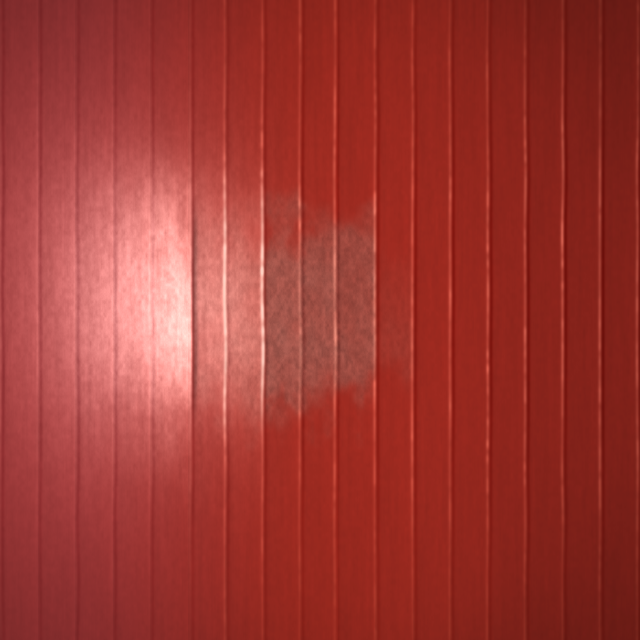
This texture is drawn by a WebGL 2 fragment shader. Its source:

```glsl
#version 300 es
precision highp float;
// Draws a ribbed red plastic sheet with a soft pink glare and a scuffed grey patch.

uniform vec2 u_resolution;
out vec4 fragColor;

const float RIB_PITCH = 0.0586;
const vec3 RED_LEFT = vec3(0.615, 0.205, 0.205);
const vec3 RED_MID = vec3(0.625, 0.165, 0.125);
const vec3 RED_RIGHT = vec3(0.505, 0.130, 0.100);
const vec3 SCUFF_GREY = vec3(0.600, 0.335, 0.295);
const vec3 GLARE_PINK = vec3(0.92, 1.00, 0.97);
const vec3 WARM_WHITE = vec3(1.00, 0.84, 0.78);

float hash(vec2 p) {
    vec3 q = fract(vec3(p.xyx) * 0.1031);
    q += dot(q, q.yzx + 33.33);
    return fract((q.x + q.y) * q.z);
}

float noise(vec2 p) {
    vec2 i = floor(p), f = fract(p);
    f = f * f * (3.0 - 2.0 * f);
    float low = mix(hash(i), hash(i + vec2(1, 0)), f.x);
    float high = mix(hash(i + vec2(0, 1)), hash(i + vec2(1, 1)), f.x);
    return mix(low, high, f.y);
}

float fbm(vec2 p) {
    float sum = 0.0, amp = 0.5;
    for (int i = 0; i < 4; i++) {
        sum += amp * noise(p);
        p = p * 2.03 + 17.1;
        amp *= 0.5;
    }
    return sum / 0.9375;
}

// Soft elliptical spot
float blob(vec2 p, vec2 center, vec2 radius) {
    vec2 d = (p - center) / radius;
    return exp(-dot(d, d));
}

// Smooth band between two limits
float band(float v, float lo, float hi, float soft) {
    return smoothstep(lo - soft, lo + soft, v) * (1.0 - smoothstep(hi - soft, hi + soft, v));
}

float line(float d, float width) {
    return exp(-d * d / (width * width));
}

vec3 sheetColor(vec2 p) {
    vec3 c = mix(RED_LEFT, RED_MID, smoothstep(0.08, 0.5, p.x));
    c = mix(c, RED_RIGHT, smoothstep(0.58, 1.0, p.x));
    float shade = 1.0 - 0.42 * pow(abs(p.y - 0.49), 2.0);
    return c * shade * (1.0 - 0.10 * smoothstep(0.42, 0.75, length(p - 0.5)));
}

// Glare is strong on the left and broken by the ribs on the right
float glare(vec2 p, float grain) {
    float haze = 0.15 * blob(p, vec2(0.17, 0.54), vec2(0.22, 0.27));
    float edge = 1.0 - smoothstep(0.297, 0.303, p.x);
    float ragged = (grain - 0.5) * 0.07;
    float core = 0.36 * blob(p, vec2(0.255, 0.505 + ragged), vec2(0.125, 0.155));
    float hot = 0.17 * blob(p, vec2(0.292, 0.49 + ragged), vec2(0.04, 0.125));
    float upper = 0.10 * blob(p, vec2(0.25, 0.66), vec2(0.12, 0.09));
    float panels = band(p.x, 0.303, 0.412, 0.003);
    float panelGlow = 0.22 * blob(p, vec2(0.35, 0.51 + ragged), vec2(0.12, 0.16));
    return haze + (core + hot) * edge + panelGlow * panels + upper * (0.6 + 0.4 * edge);
}

float scuffMask(vec2 p, float cloud) {
    float ragged = (cloud - 0.5) * 0.18;
    float tall = band(p.y + ragged, 0.365, 0.645, 0.045);
    float main = band(p.x, 0.414, 0.587, 0.004) * tall;
    float side = band(p.x, 0.59, 0.645, 0.01) * band(p.y + ragged, 0.41, 0.57, 0.06);
    float left = band(p.x, 0.303, 0.412, 0.004) * tall;
    return main * (0.55 + 0.65 * cloud) + (0.35 * side + 0.45 * left) * cloud * 1.4;
}

void main() {
    vec2 p = gl_FragCoord.xy / u_resolution;

    // Texture layers: clouds, vertical brushing and fine grain
    float cloud = fbm(p * vec2(20.0, 13.0));
    float brush = fbm(p * vec2(150.0, 9.0));
    float grain = fbm(p * vec2(170.0, 110.0));
    float glow = glare(p, fbm(p * vec2(45.0, 17.0)));

    vec3 color = sheetColor(p);
    color *= 1.0 + 0.07 * (brush - 0.5) + 0.06 * (grain - 0.5);
    color = mix(color, SCUFF_GREY * (0.82 + 0.36 * grain), clamp(0.8 * scuffMask(p, cloud), 0.0, 0.9));
    color += GLARE_PINK * glow * (0.72 + 0.36 * grain + 0.22 * brush);

    // Each rib has a broad slope, a groove and a broken bright crest
    float wobble = 0.0022 * (noise(vec2(p.x * 8.0, p.y * 11.0)) - 0.5);
    float rib = floor(p.x / RIB_PITCH + 0.5);
    float d = p.x - rib * RIB_PITCH + wobble;
    d -= 0.004 * line(rib - 5.0, 0.4) - 0.004 * line(rib - 9.0, 0.4);
    float phase = fract(p.x / RIB_PITCH);
    color *= 0.98 + 0.045 * phase;

    float seed = hash(vec2(rib, 4.7));
    float reach = exp(-pow(abs(p.y - 0.53 - 0.08 * (seed - 0.5)) / 0.34, 2.0));
    float broken = 0.35 + 0.9 * noise(vec2(rib * 7.3, p.y * 85.0)) * noise(vec2(rib * 3.1, p.y * 19.0));
    float rightSide = smoothstep(0.27, 0.36, p.x);
    float crest = line(d, 0.0028) * broken;
    float hotRib = band(rib, 5.5, 7.5, 0.1) * band(p.y, 0.37, 0.68, 0.09);
    color -= vec3(0.08, 0.07, 0.06) * line(d - 0.005, 0.003) * (0.25 + 0.75 * reach);
    color += vec3(0.25, 0.22, 0.20) * crest * reach * mix(0.30, 0.85, rightSide);
    color += vec3(0.07, 0.045, 0.03) * crest * rightSide;
    color = mix(color, WARM_WHITE, clamp(1.1 * hotRib * crest, 0.0, 0.9));

    // Sharp shadow where the brightest strip ends
    float shadow = line(p.x - 0.305 + wobble, 0.004) * band(p.y, 0.36, 0.66, 0.05);
    color *= 1.0 - 0.22 * shadow;

    fragColor = vec4(clamp(color, 0.0, 1.0), 1.0);
}
```
